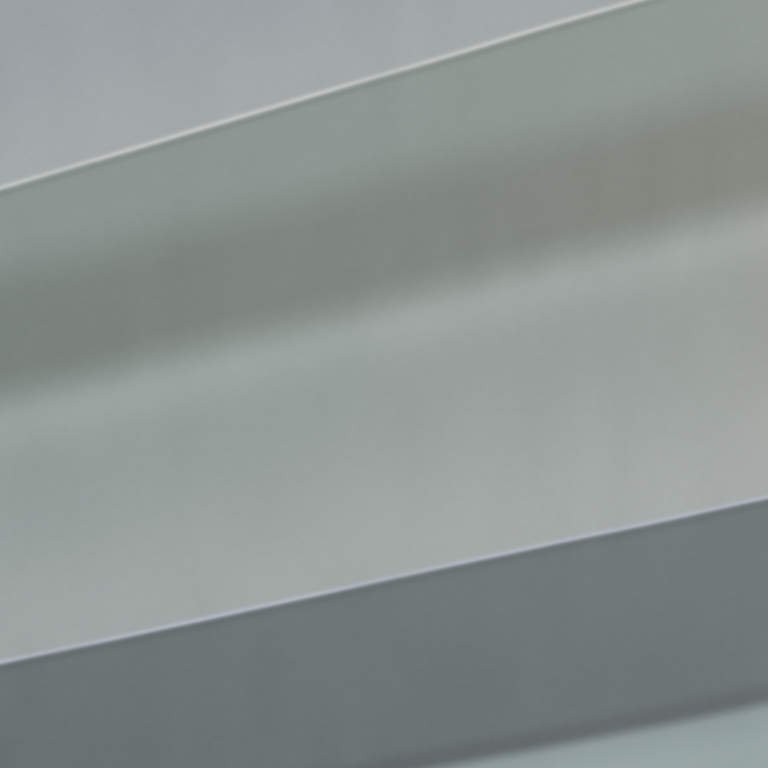
A WebGL 2 fragment shader for this texture:

```glsl
#version 300 es
precision highp float;

uniform vec2 u_resolution;
out vec4 fragColor;

float hash(vec2 p) {
    vec3 q = fract(vec3(p.xyx) * 0.1031);
    q += dot(q, q.yzx + 33.33);
    return fract((q.x + q.y) * q.z);
}

float noise(vec2 p) {
    vec2 i = floor(p), f = fract(p);
    f = f * f * (3.0 - 2.0 * f);
    return mix(mix(hash(i), hash(i + vec2(1, 0)), f.x),
               mix(hash(i + vec2(0, 1)), hash(i + vec2(1, 1)), f.x), f.y);
}

// Signed height above a sloping crease, with a slight waver
float above(vec2 uv, float start, float slope) {
    float waver = 0.003 * (noise(vec2(uv.x * 7.0, start * 90.0)) - 0.5);
    return uv.y - start - slope * uv.x - waver;
}

// Soft bright or dark stroke along a crease
float stroke(float d, float halfWidth) {
    return exp(-d * d / (halfWidth * halfWidth));
}

// Broad face: lit foot, pale ridge, shaded hollow, then mid grey
vec3 foldedFace(vec2 uv, float foot) {
    float ridge = above(uv, 0.486, 0.254);
    float hollow = above(uv, 0.645, 0.243);
    vec3 lit = mix(vec3(0.620, 0.645, 0.640), vec3(0.655, 0.675, 0.665), uv.x);
    vec3 plain = mix(vec3(0.570, 0.610, 0.600), vec3(0.610, 0.630, 0.615), uv.x);
    vec3 shade = mix(vec3(0.480, 0.510, 0.490), vec3(0.520, 0.540, 0.510), uv.x);
    vec3 upper = mix(vec3(0.540, 0.580, 0.565), vec3(0.575, 0.605, 0.585), uv.x);

    vec3 color = mix(lit, plain, smoothstep(0.02, 0.26, foot));
    color += 0.028 * stroke(ridge + 0.045, 0.035);
    color = mix(color, shade, smoothstep(-0.04, 0.035, ridge));
    return mix(color, upper, smoothstep(-0.05, 0.05, hollow));
}

void main() {
    vec2 uv = gl_FragCoord.xy / u_resolution;
    float edge = max(0.0015, 0.75 / u_resolution.y);

    float top = above(uv, 0.755, 0.294);
    float foot = above(uv, 0.137, 0.216);
    float base = above(uv, -0.106, 0.190);

    // Bottom strip and dark lower face
    vec3 strip = mix(vec3(0.56, 0.61, 0.62), vec3(0.60, 0.65, 0.65), smoothstep(0.0, -0.06, base));
    vec3 lower = mix(vec3(0.405, 0.440, 0.440), vec3(0.435, 0.465, 0.465), uv.x);
    lower += 0.012 * smoothstep(0.05, 0.25, base);
    lower -= vec3(0.030, 0.040, 0.030) * stroke(base - 0.012, 0.014);
    vec3 color = mix(strip, lower, smoothstep(-0.014, 0.008, base));

    // Broad face and the cool panel above it
    color = mix(color, foldedFace(uv, foot), smoothstep(-edge, edge, foot));
    vec3 panel = mix(vec3(0.640, 0.660, 0.665), vec3(0.610, 0.630, 0.650), smoothstep(0.0, 0.22, top));
    color = mix(color, panel, smoothstep(-edge, edge, top));

    // Shadows under the creases and their bright rims
    color -= 0.035 * stroke(top + 0.007, 0.005);
    color -= 0.025 * stroke(foot + 0.008, 0.006);
    float glint = 0.75 + 0.25 * noise(vec2(uv.x * 12.0, 4.0));
    color = mix(color, vec3(0.76, 0.77, 0.76), glint * stroke(top - 0.001, 0.0038));
    color = mix(color, vec3(0.69, 0.71, 0.76), glint * stroke(foot, 0.0036));

    // Faint mottling and grain
    color += 0.012 * (noise(uv * vec2(26.0, 9.0)) - 0.5);
    color += 0.008 * (noise(uv * 150.0) - 0.5);
    fragColor = vec4(color, 1.0);
}
```
